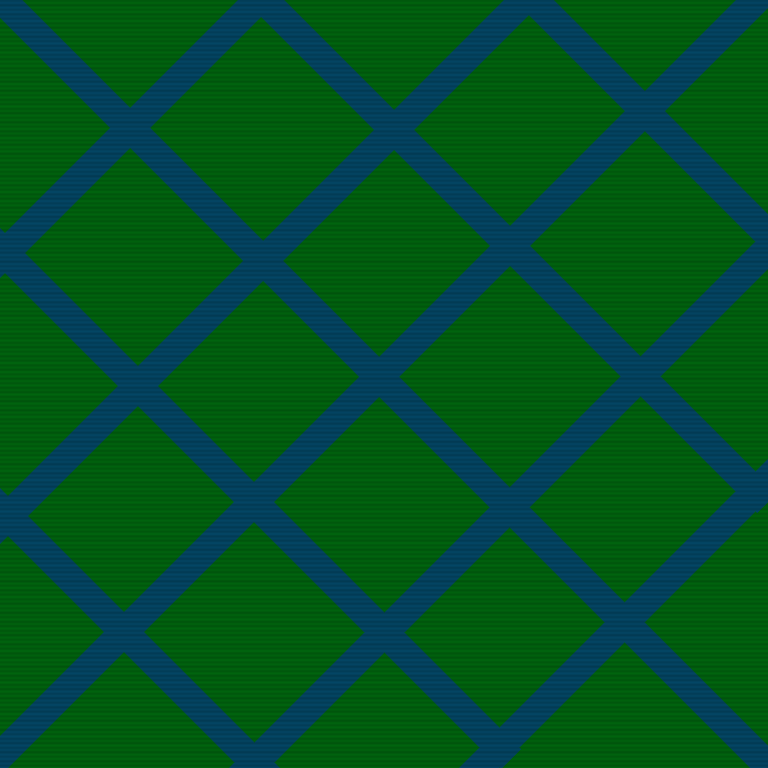
This pattern is drawn by a Shadertoy shader. Its source:

```glsl
const int LINES = 5;
const float HALF_WIDTH = 0.0185;
const vec3 GREEN = vec3(0.0, 0.36, 0.05);
const vec3 BLUE = vec3(0.01, 0.25, 0.36);

// Distance to the nearest of a family of unevenly spaced diagonals
float diagonalDistance(float coord, float start, float pitch, float jitter[LINES]) {
    float nearest = 10.0;
    for (int i = 0; i < LINES; i++) {
        float centre = start + pitch * float(i) + jitter[i];
        nearest = min(nearest, abs(coord - centre));
    }
    return nearest * 0.70711;
}

float stripe(float dist, float halfWidth, float blur) {
    return 1.0 - smoothstep(-blur, blur, dist - halfWidth);
}

// Horizontal wave that fades out when too fine for the pixel grid
float rowWave(float y, float rows, float pixel) {
    float fade = 1.0 - smoothstep(0.35, 0.5, rows * pixel);
    return fade * cos(6.28319 * rows * y);
}

void mainImage(out vec4 fragColor, in vec2 fragCoord) {
    vec2 uv = fragCoord / iResolution.xy;
    float pixel = 1.0 / iResolution.y;
    float blur = 0.7 * pixel;
    float down = 1.0 - uv.y;
    float across = down - uv.x;
    float along = down + uv.x;

    // Two crossing families, each line slightly out of step
    float fallingJitter[LINES] = float[LINES](-0.015, -0.004, -0.003, -0.017, -0.0185);
    float risingJitter[LINES] = float[LINES](0.006, 0.0223, -0.0056, 0.0042, -0.0263);
    float falling = stripe(diagonalDistance(across, -0.68, 0.34, fallingJitter), HALF_WIDTH, blur);
    float rising = stripe(diagonalDistance(along, 0.33, 0.33, risingJitter), HALF_WIDTH, blur);

    // Outer falling strips stop at the last rising one
    float pastEnd = smoothstep(-blur, blur, along - 1.654);
    falling *= 1.0 - pastEnd * step(0.1, abs(across));

    vec3 colour = mix(GREEN, BLUE, max(falling, rising));

    // Fine woven rows with a slower banding
    float weave = 0.07 * rowWave(uv.y, 170.667, pixel) + 0.025 * rowWave(uv.y, 72.0, pixel);
    fragColor = vec4(colour * (1.0 + weave), 1.0);
}
```
